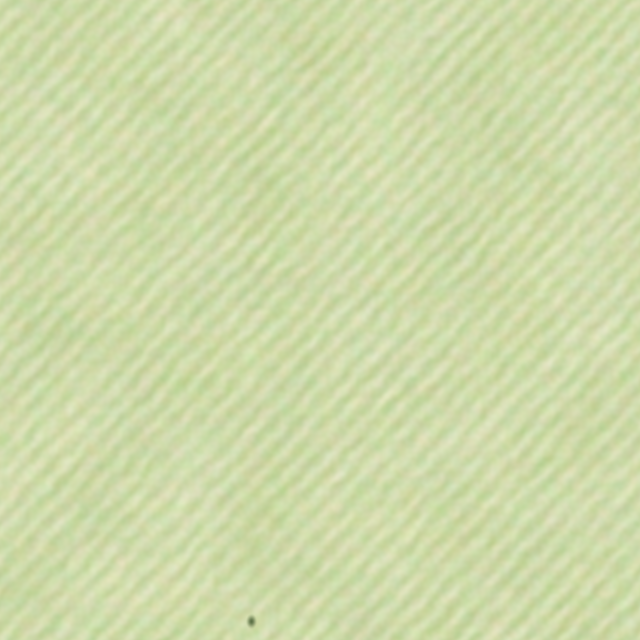
Reproduce this texture procedurally as a Shadertoy shader.

```glsl
// Pale green twill cloth: soft diagonal ribs rising to the right.
// A wavy sine makes the ribs; gradient noise in rib-aligned coordinates breaks
// them into short threads, and broader noise adds faded patches and colour drift.

const vec2 RIBS = vec2(25.0, 24.0);            // ribs across and down the canvas
const vec3 GROOVE = vec3(0.755, 0.815, 0.595);
const vec3 RIDGE = vec3(0.862, 0.892, 0.728);
const vec3 WARM_TINT = vec3(0.030, -0.012, 0.008);
const vec3 YELLOW_TINT = vec3(0.008, 0.006, -0.034);
const vec3 SPECK = vec3(0.36, 0.44, 0.27);
const vec2 SPECK_AT = vec2(0.393, 0.029);

// Unit gradient for one lattice cell, from an integer hash
vec2 cellGradient(vec2 cell) {
    uvec2 q = uvec2(ivec2(cell) + 4096);
    uint h = q.x * 73856093u ^ q.y * 19349663u;
    h = (h ^ (h >> 15)) * 2246822519u;
    h = (h ^ (h >> 13)) * 3266489917u;
    h ^= h >> 16;
    float angle = 6.28319 * float(h & 65535u) / 65536.0;
    return vec2(cos(angle), sin(angle));
}

// Gradient noise, about -0.7 to 0.7
float gradientNoise(vec2 p) {
    vec2 cell = floor(p), f = p - cell;
    vec2 u = f * f * f * (f * (f * 6.0 - 15.0) + 10.0);
    vec2 e = vec2(1.0, 0.0);
    float a = dot(cellGradient(cell), f);
    float b = dot(cellGradient(cell + e.xy), f - e.xy);
    float c = dot(cellGradient(cell + e.yx), f - e.yx);
    float d = dot(cellGradient(cell + e.xx), f - e.xx);
    return mix(mix(a, b, u.x), mix(c, d, u.x), u.y);
}

float layeredNoise(vec2 p) {
    float sum = 0.0, weight = 0.6;
    for (int i = 0; i < 3; i++) {
        sum += weight * gradientNoise(p);
        p = p * 2.03 + 17.3;
        weight *= 0.55;
    }
    return sum;
}

// Rib height from 0 (groove) to 1 (ridge)
float ribHeight(vec2 uv, vec2 ribs) {
    float wobble = 0.18 * gradientNoise(uv * 12.0) + 0.16 * gradientNoise(uv * 40.0 + 5.0);
    float phase = dot(uv, vec2(ribs.x, -ribs.y)) + wobble;
    return 0.5 + 0.5 * cos(6.28319 * phase);
}

// Short threads, stretched a little along the ribs
float threadNoise(vec2 uv, vec2 ribs) {
    vec2 across = normalize(vec2(ribs.x, -ribs.y));
    vec2 along = vec2(-across.y, across.x);
    return gradientNoise(vec2(dot(uv, along) * 38.0, dot(uv, across) * 56.0));
}

// Small dark fleck with a soft rim
float speckMask(vec2 uv, vec2 centre, float radius) {
    vec2 d = (uv - centre) * vec2(1.15, 0.85);
    return 1.0 - smoothstep(0.0, radius, length(d));
}

void mainImage(out vec4 fragColor, in vec2 fragCoord) {
    vec2 uv = fragCoord / iResolution.xy;

    // Ribs, with contrast that fades in places
    float contrast = 0.62 + 0.35 * gradientNoise(uv * 9.0 + 31.0)
                   + 0.40 * gradientNoise(uv * 30.0 + 63.0);
    float tone = 0.5 + (ribHeight(uv, RIBS) - 0.5) * contrast;

    // Uneven threads, worn patches and fine grain
    tone += 0.36 * threadNoise(uv, RIBS);
    tone += 0.50 * layeredNoise(uv * 6.0 + 11.0);
    tone += 0.20 * gradientNoise(uv * 105.0 + 3.0);
    vec3 color = mix(GROOVE, RIDGE, clamp(tone, -0.2, 1.2));

    // Blotchy drift towards pink and yellow
    color += WARM_TINT * (gradientNoise(uv * 24.0 + 53.0) + gradientNoise(uv * 60.0 + 7.0));
    color += YELLOW_TINT * (gradientNoise(uv * 46.0 + 91.0) + 0.5 * gradientNoise(uv * 8.0 + 71.0));

    // One stray fleck
    color = mix(color, SPECK, speckMask(uv, SPECK_AT, 0.011));

    fragColor = vec4(clamp(color, 0.0, 1.0), 1.0);
}
```
